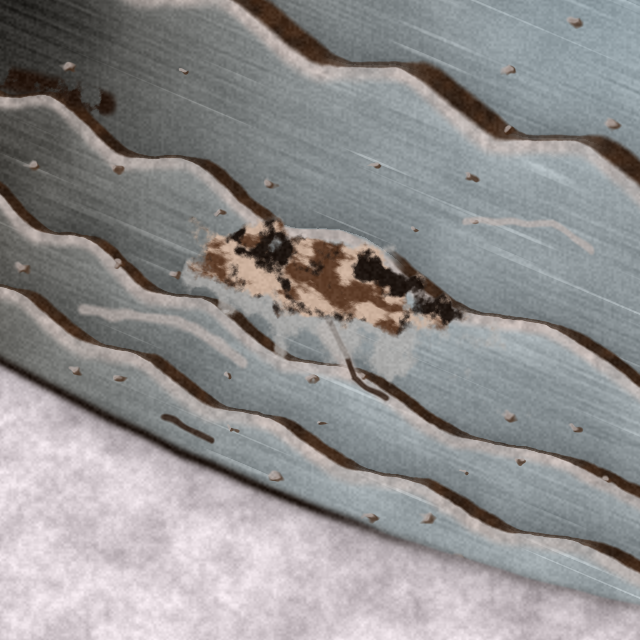
Reproduce this texture procedurally as a WebGL 1 fragment shader.

```glsl
precision highp float;
// Worn rubber tread resting on pale mottled ground, with a torn, rusty scar.
// Wavy grooves are sines on curved baselines, each with a dark wall and a lit lip;
// value noise adds drag streaks, grit, debris and the crumbling scar.
uniform vec2 u_resolution;

#define TAU 6.2831853
#define GRAIN 0.075
#define STREAKS 0.13
#define DEBRIS_CELLS 13.0
#define DEBRIS_SHARE 0.3
#define WALL vec3(0.20, 0.125, 0.075)
#define LIP vec3(0.76, 0.71, 0.69)
#define GROUND vec3(0.84, 0.80, 0.82)
#define CREAM vec3(0.80, 0.69, 0.61)
#define SOOT vec3(0.09, 0.055, 0.035)

float hash(vec2 p) { return fract(sin(dot(p, vec2(127.1, 311.7))) * 43758.5453); }

float noise(vec2 p) {
  vec2 i = floor(p), f = fract(p);
  f = f * f * (3.0 - 2.0 * f);
  return mix(mix(hash(i), hash(i + vec2(1, 0)), f.x),
             mix(hash(i + vec2(0, 1)), hash(i + vec2(1, 1)), f.x), f.y);
}

float fbm(vec2 p) {
  float sum = 0.0, amp = 0.5;
  for (int i = 0; i < 5; i++) {
    sum += amp * noise(p);
    p = mat2(1.6, 1.2, -1.2, 1.6) * p + 7.3;
    amp *= 0.5;
  }
  return sum;
}

float segment(vec2 p, vec2 a, vec2 b) {
  vec2 d = b - a;
  return length(p - a - d * clamp(dot(p - a, d) / dot(d, d), 0.0, 1.0));
}

float line(vec2 p, vec2 a, vec2 b, float w) {
  return 1.0 - smoothstep(w * 0.3, w, segment(p, a, b));
}

// base: quadratic centre line; wave: first steep place, frequency, its drift;
// size: amplitude, wall half width, lip width
vec3 groove(vec3 col, vec2 p, vec3 base, vec3 wave, vec3 size, float wallShow) {
  float t = p.x - wave.x;
  float a = TAU * t * (wave.y + wave.z * t);
  float y = base.x + p.x * (base.y + base.z * p.x) - size.x * sin(a);
  float slope = base.y + 2.0 * base.z * p.x
              - size.x * TAU * (wave.y + 2.0 * wave.z * t) * cos(a);
  float s = (p.y - y) * inversesqrt(1.0 + slope * slope);
  s += 0.006 * (fbm(p * 45.0) - 0.48);
  float steep = smoothstep(-0.8, 0.6, cos(a));
  float w = size.y * mix(0.28, 1.0, steep);
  col *= 1.0 - 0.24 * exp(-max(s, 0.0) / 0.035) * step(0.0, s);
  col += 0.06 * smoothstep(-0.1, -0.02, s) * (1.0 - smoothstep(-0.02, 0.0, s));
  float lip = smoothstep(-w - size.z, -w - size.z * 0.35, s) * (1.0 - smoothstep(-w, 0.0, s));
  col = mix(col, LIP * (0.87 + 0.25 * noise(p * 90.0)), lip * (0.55 + 0.4 * noise(p * 24.0)));
  float wall = 1.0 - smoothstep(w * 0.55, w * 1.15, abs(s));
  return mix(col, WALL * (0.75 + 0.6 * noise(p * 60.0)), wall * wallShow * mix(0.6, 0.95, steep));
}

vec3 rubber(vec2 p) {
  vec2 q = mat2(0.92, 0.39, -0.39, 0.92) * p;
  q = vec2(0.92 * p.x - 0.39 * p.y, 0.39 * p.x + 0.92 * p.y);
  float light = smoothstep(-0.15, 0.85, p.x + 0.35 * (1.0 - p.y));
  vec3 col = mix(vec3(0.33, 0.315, 0.29), vec3(0.56, 0.595, 0.61), light);
  col *= 1.0 - 0.5 * exp(-dot(p - vec2(0, 1), p - vec2(0, 1)) * 22.0);
  col += vec3(0.03, 0.05, 0.06) * smoothstep(0.6, 1.0, p.x) * smoothstep(0.6, 1.0, p.y);
  col += STREAKS * (noise(q * vec2(7.0, 210.0)) - 0.5) * noise(q * vec2(5.0, 18.0));
  col += 0.12 * smoothstep(0.84, 0.98, noise(q * vec2(4.0, 120.0) + 9.0));
  return col + 0.1 * (fbm(p * 14.0) - 0.48);
}

// Crumbs of random size, each lit on top with a dark underside
vec3 debris(vec3 col, vec2 p) {
  vec2 cell = floor(p * DEBRIS_CELLS), f = fract(p * DEBRIS_CELLS);
  vec2 centre = 0.3 + 0.4 * vec2(hash(cell + 3.1), hash(cell + 8.7));
  float r = (0.04 + 0.11 * hash(cell + 5.5)) * step(hash(cell), DEBRIS_SHARE);
  vec2 d = (f - centre) * vec2(0.8, 1.2) + 0.12 * (vec2(noise(p * 110.0), noise(p * 110.0 + 31.0)) - 0.5);
  col = mix(col, WALL * 1.4, 0.75 * (1.0 - smoothstep(r * 0.5, r + 0.01, length(d - vec2(0.05, -0.05)))) * step(0.01, r));
  return mix(col, LIP * 0.92, 0.8 * (1.0 - smoothstep(r * 0.4, r, length(d))) * step(0.01, r));
}

vec3 scar(vec3 col, vec2 p) {
  vec2 d = p - vec2(0.50, 0.563);
  vec2 q = vec2(d.x * 0.95 - d.y * 0.31, d.x * 0.31 + d.y * 0.95);
  float rough = fbm(p * 23.0) - 0.48;
  float edge = length(q / vec2(0.235, 0.060)) + rough * 1.3;
  float halo = length((q + vec2(-0.03, 0.032)) / vec2(0.25, 0.085)) + rough * 2.0;
  col = mix(col, vec3(0.70, 0.69, 0.68), 0.75 * (1.0 - smoothstep(0.65, 1.0, halo)));
  float crumble = fbm(q * vec2(24.0, 42.0) + 4.0);
  vec3 flesh = mix(vec3(0.35, 0.22, 0.14), CREAM, smoothstep(0.34, 0.53, crumble));
  float pits = 0.8 * exp(-dot(p - vec2(0.43, 0.615), p - vec2(0.43, 0.615)) * 900.0)
             + exp(-pow(segment(p, vec2(0.57, 0.58), vec2(0.70, 0.515)) / 0.022, 2.0));
  flesh = mix(flesh, SOOT, smoothstep(0.52, 0.72, fbm(p * 38.0 + 2.0) + pits * 0.35));
  return mix(col, flesh, 0.95 * (1.0 - smoothstep(0.8, 1.0, edge)));
}

void main() {
  vec2 p = gl_FragCoord.xy / u_resolution;
  vec3 col = rubber(p);

  // Grooves from the top downwards; the second is broken by the scar
  float intact = 1.0 - smoothstep(0.42, 0.45, p.x) * (1.0 - smoothstep(0.60, 0.64, p.x));
  col = groove(col, p, vec3(1.14, -0.412, 0.0), vec3(0.443, 3.57, 0.0), vec3(0.019, 0.019, 0.030), 1.0);
  col = groove(col, p, vec3(0.873, -0.463, 0.0), vec3(0.146, 4.75, -1.4), vec3(0.019, 0.010, 0.025), intact);
  col = groove(col, p, vec3(0.695, -0.575, 0.107), vec3(0.026, 6.3, -2.3), vec3(0.014, 0.009, 0.024), 1.0);
  col = groove(col, p, vec3(0.555, -0.56, 0.12), vec3(0.091, 5.4, -1.1), vec3(0.010, 0.010, 0.028), 1.0);
  col = debris(col, p);

  // Dirt clumps on the left, raised seams and the torn crack
  vec2 w = p + 0.009 * (vec2(noise(p * 40.0), noise(p * 40.0 + 17.0)) - 0.5);
  float dirt = 1.0 - smoothstep(0.008, 0.026, segment(w, vec2(0.0, 0.88), vec2(0.16, 0.84)));
  col = mix(col, SOOT * 1.6, dirt * smoothstep(0.40, 0.55, fbm(p * 34.0)));
  float seam = max(line(w, vec2(0.73, 0.657), vec2(0.86, 0.651), 0.008), line(w, vec2(0.86, 0.651), vec2(0.92, 0.61), 0.008));
  seam = max(seam, line(w, vec2(0.13, 0.515), vec2(0.30, 0.492), 0.012));
  seam = max(seam, line(w, vec2(0.30, 0.492), vec2(0.38, 0.435), 0.012));
  col = mix(col, LIP, 0.65 * seam);
  col = mix(col, LIP, 0.8 * line(w, vec2(0.51, 0.49), vec2(0.545, 0.42), 0.018));
  float crack = max(line(w, vec2(0.515, 0.50), vec2(0.555, 0.41), 0.006), line(w, vec2(0.555, 0.41), vec2(0.60, 0.38), 0.007));
  crack = max(crack, line(w, vec2(0.26, 0.345), vec2(0.33, 0.31), 0.007));
  col = mix(col, SOOT * 2.0, 0.85 * crack);
  col = scar(col, p);

  // Ground below the curved rim, with a contact shadow fading to the right
  float rim = p.y - (0.44 + p.x * (-0.555 + 0.17 * p.x)) + 0.004 * (noise(p * 18.0) - 0.5);
  float mottle = fbm(p * vec2(17.0, 23.0) + 5.0);
  vec3 ground = GROUND + 0.30 * (mottle - 0.48) + 0.10 * (noise(p * 95.0) - 0.5);
  ground *= 1.0 - 0.28 * exp(min(rim, 0.0) / 0.035);
  col = mix(ground, col, smoothstep(-0.003, 0.003, rim));
  float contact = exp(-pow((rim + 0.003) / 0.009, 2.0)) * mix(0.95, 0.18, smoothstep(0.45, 0.72, p.x));
  col = mix(col, SOOT, contact);

  col += GRAIN * (noise(p * 256.0) - 0.5);
  gl_FragColor = vec4(clamp(col, 0.0, 1.0), 1.0);
}
```
